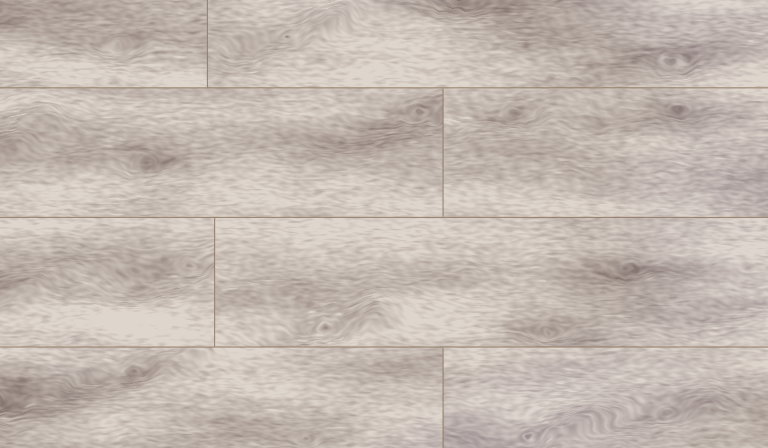
Reproduce this texture procedurally as a WebGL 2 fragment shader.

```glsl
#version 300 es
precision highp float;
// Pale limed-oak floor: long staggered planks with thin tan seams.
// Each plank seeds its own gradient-noise grain, broken by smoky
// heartwood patches, small knots, dark pores and fine pale scratches.

#define PLANK_HEIGHT 0.2893
#define PLANK_LENGTH 2.0
#define FIRST_SEAM 0.2254
#define EVEN_JOINT 0.479
#define ODD_JOINT 0.989
#define SEAM_HALF_WIDTH 0.0013
#define KNOTS_PER_PLANK 5
#define GRAIN_STRENGTH 0.40
#define PATCH_STRENGTH 0.85
#define SMOKE_STRENGTH 0.56
#define BASE_TONE 0.87

uniform vec2 u_resolution;
out vec4 fragColor;

const vec3 DARK_OAK = vec3(0.56, 0.50, 0.475);
const vec3 PALE_OAK = vec3(0.86, 0.825, 0.79);
const vec3 SEAM_TAN = vec3(0.56, 0.47, 0.38);
const vec3 MAUVE_SHIFT = vec3(-0.010, -0.008, 0.026);

vec2 hash2(vec2 cell) {
  uvec2 q = uvec2(ivec2(cell)) * 1664525u + 1013904223u;
  for (int i = 0; i < 2; i++) {
    q.x += q.y * 1664525u;
    q.y += q.x * 1664525u;
    q ^= q >> 16u;
  }
  return vec2(q & 65535u) / 65535.0;
}

float cornerSlope(vec2 cell, vec2 offset) {
  float angle = 6.2832 * hash2(cell).x;
  return dot(vec2(cos(angle), sin(angle)), offset);
}

// Gradient noise, roughly -0.7 to 0.7
float noise(vec2 p) {
  vec2 i = floor(p), f = p - i;
  vec2 u = f * f * f * (f * (f * 6.0 - 15.0) + 10.0);
  vec2 e = vec2(1.0, 0.0);
  float low = mix(cornerSlope(i, f), cornerSlope(i + e, f - e), u.x);
  float high = mix(cornerSlope(i + e.yx, f - e.yx), cornerSlope(i + 1.0, f - 1.0), u.x);
  return mix(low, high, u.y);
}

float fbm(vec2 p) {
  float sum = 0.0, gain = 0.6;
  for (int i = 0; i < 4; i++) {
    sum += gain * noise(p);
    p = p * 2.03 + 17.3;
    gain *= 0.45;
  }
  return sum;
}

// Lightness of the wood at a point inside one plank
float woodTone(vec2 p, vec2 id) {
  vec2 seed = floor(hash2(id + 40.0) * 900.0);
  vec2 wander = vec2(fbm(p * vec2(5.0, 9.0) + seed), fbm(p * vec2(4.0, 10.0) + seed + 61.0));
  float flow = p.y + 0.02 * wander.y + 0.004 * noise(p * vec2(12.0, 18.0) + seed);
  float smoke = 0.0, core = 0.0, rings = 0.0;

  // Small knots, each inside a ragged smoky patch that tilts the grain
  for (int i = 0; i < KNOTS_PER_PLANK; i++) {
    vec2 key = id * 31.0 + vec2(float(i) * 7.0, 5.0);
    vec2 place = hash2(key), kind = hash2(key + 113.0);
    vec2 center = vec2((float(i) + 0.1 + 0.8 * place.x) / float(KNOTS_PER_PLANK) * PLANK_LENGTH,
                       PLANK_HEIGHT * mix(0.12, 0.88, place.y));
    float size = mix(0.012, 0.025, kind.x);
    vec2 d = p - center;
    vec2 spread = d + vec2(0.18, 0.06) * wander;
    float tilt = mix(-0.1, 0.45, kind.y);
    spread.y -= tilt * d.x;
    spread /= vec2(0.15, 0.042) * mix(0.7, 1.25, kind.x);
    float patchMask = exp(-dot(spread, spread));
    smoke += patchMask * mix(0.4, 1.0, kind.x);
    flow -= patchMask * tilt * d.x;
    d += 0.5 * size * vec2(noise(p * 38.0 + seed), noise(p * 38.0 + seed + 71.0));
    float r = length(d * vec2(0.6, 1.0));
    float bend = exp(-r * r / (size * size * 1.6));
    flow = mix(flow, center.y + r, bend);
    rings += bend * sin(r * 520.0 + 9.0 * kind.y);
    core += (1.0 - smoothstep(0.05, 0.55, r / size)) * mix(0.4, 1.0, kind.y);
  }
  smoke = min(smoke, 1.2);

  // Broad patches, darker along the heart of the plank
  float heart = smoothstep(0.0, 0.9, 1.0 - abs(p.y / PLANK_HEIGHT * 2.0 - 1.0));
  float patches = fbm(vec2(p.x * 1.8, flow * 7.5) + seed);
  float veil = fbm(vec2(p.x * 7.0, flow * 38.0) + seed + 53.0);
  float smoky = smoke * clamp(0.75 + 1.8 * veil, 0.1, 1.4);

  // Long fibres, short wavy fibres and sharp dark pores
  float fibres = 0.22 * noise(vec2(p.x * 4.0, flow * 60.0) + seed)
               + 0.42 * noise(vec2(p.x * 22.0, flow * 110.0) + seed)
               + 0.75 * noise(vec2(p.x * 48.0 + flow * 25.0, flow * 150.0) + seed);
  float pores = smoothstep(0.12, 0.40, noise(vec2(p.x * 30.0 - flow * 20.0, flow * 135.0) + seed + 87.0));
  float cracks = smoothstep(0.14, 0.38, noise(vec2(p.x * 8.0, flow * 85.0) + seed + 19.0));

  // Sparse pale scratches running with the grain
  float scratch = smoothstep(0.22, 0.45, noise(vec2(p.x * 20.0 + p.y * 40.0, flow * 120.0) + seed + 29.0));
  scratch *= smoothstep(0.0, 0.4, noise(p * vec2(6.0, 12.0) + seed + 31.0) + 0.3 * smoke);

  float tone = BASE_TONE + 0.10 * (hash2(id + 7.0).x - 0.5) - 0.18 * heart;
  tone += PATCH_STRENGTH * patches + 0.18 * veil + GRAIN_STRENGTH * fibres;
  tone += 0.22 * scratch - 0.08 * rings - 0.14 * pores - 0.40 * core;
  return tone - SMOKE_STRENGTH * smoky - cracks * (0.03 + 0.22 * smoke);
}

void main() {
  vec2 p = gl_FragCoord.xy / u_resolution.y;
  float pixel = 1.0 / u_resolution.y;

  // Staggered plank layout, with a slight drift of the even joints
  float row = floor((p.y - FIRST_SEAM) / PLANK_HEIGHT);
  float joint = mix(EVEN_JOINT - 0.008 * row, ODD_JOINT, mod(row, 2.0));
  float column = floor((p.x - joint) / PLANK_LENGTH);
  vec2 size = vec2(PLANK_LENGTH, PLANK_HEIGHT);
  vec2 local = p - vec2(joint, FIRST_SEAM) - vec2(column, row) * size;

  // Wood colour, with mauve drifting into the darker areas
  float tone = clamp(woodTone(local, vec2(column, row)), -0.1, 1.04);
  vec3 color = mix(DARK_OAK, PALE_OAK, tone);
  float drift = noise(p * vec2(1.4, 2.2) + 8.0) + 0.3 * (p.x - 1.0);
  color += MAUVE_SHIFT * smoothstep(-0.1, 0.4, drift) * (1.2 - tone);

  // Thin seams
  vec2 edge = min(local, size - local);
  float seamDistance = min(edge.x, edge.y);
  float seam = clamp((SEAM_HALF_WIDTH - seamDistance) / pixel + 0.5, 0.0, 1.0);
  fragColor = vec4(mix(color, SEAM_TAN, 0.8 * seam), 1.0);
}
```
